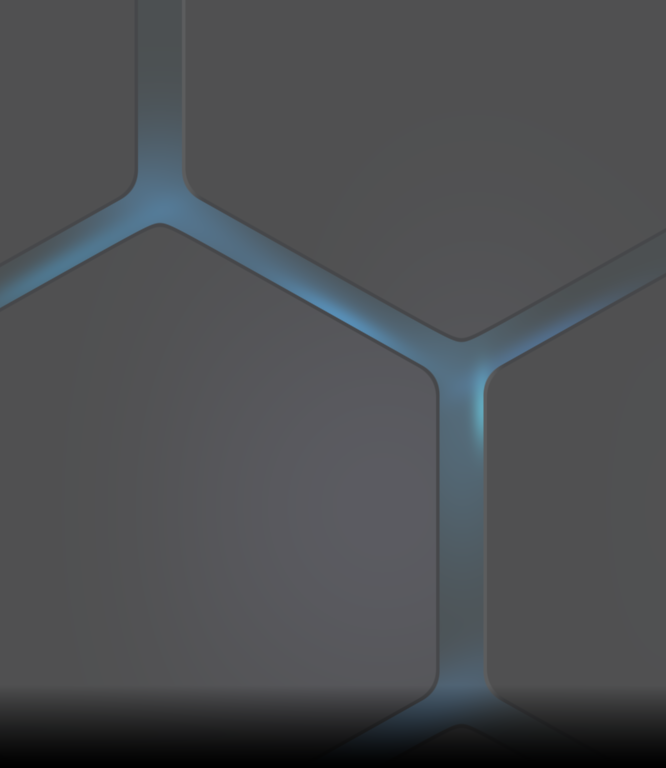
This background is drawn by a Shadertoy shader. Its source:

```glsl
const vec2 SPACING = vec2(0.7878, 1.3046);
const vec2 SLANT = vec2(0.489, 0.8725);

float smoothMax(float a, float b, float k) {
    float h = max(k - abs(a - b), 0.0) / k;
    return max(a, b) + h * h * k * 0.25;
}

// Signed distance to an upright hexagon with softened corners
float hexDistance(vec2 p, float sideReach, float slantReach, float softness) {
    vec2 q = abs(p);
    float roundedX = sqrt(q.x * q.x + softness * softness * 0.25);
    float slanted = dot(vec2(roundedX, q.y), SLANT) - slantReach;
    return smoothMax(q.x - sideReach, slanted, softness);
}

// Offset from the nearest centre of a rectangular lattice
vec2 latticeOffset(vec2 p, vec2 origin, vec2 spacing) {
    vec2 q = p - origin;
    return q - spacing * floor(q / spacing + 0.5);
}

// Gaussian light stretched along a direction
float streak(vec2 p, vec2 centre, vec2 along, vec2 size) {
    vec2 q = p - centre;
    q = vec2(dot(q, along), dot(q, vec2(-along.y, along.x))) / size;
    return exp(-dot(q, q));
}

vec3 channelColor(vec2 p) {
    vec2 falling = vec2(SLANT.y, -SLANT.x);
    vec2 rising = vec2(SLANT.y, SLANT.x);
    vec2 upright = vec2(0.0, 1.0);
    vec3 color = vec3(0.298, 0.314, 0.320);

    // Wide haze
    color += vec3(0.025, 0.11, 0.18) * streak(p, vec2(0.208, 0.735), upright, vec2(0.10, 0.12));
    color += vec3(0.02, 0.09, 0.15) * streak(p, vec2(0.39, 0.628), falling, vec2(0.20, 0.035));
    color += vec3(0.03, 0.10, 0.15) * streak(p, vec2(0.604, 0.455), upright, vec2(0.20, 0.09));
    color += vec3(0.02, 0.10, 0.18) * streak(p, vec2(0.521, 0.05), rising, vec2(0.18, 0.05));

    // Bright light along the edges
    color += vec3(0.03, 0.17, 0.27) * streak(p, vec2(0.449, 0.582), falling, vec2(0.095, 0.016));
    color += vec3(0.06, 0.25, 0.27) * streak(p, vec2(0.631, 0.466), upright, vec2(0.045, 0.013));
    color += vec3(0.01, 0.14, 0.22) * streak(p, vec2(0.065, 0.643), rising, vec2(0.13, 0.019));
    color += vec3(0.02, 0.10, 0.20) * streak(p, vec2(0.716, 0.557), rising, vec2(0.11, 0.018));
    return color;
}

vec3 faceColor(vec2 p, vec2 local) {
    float sheen = streak(p, vec2(0.50, 0.34), vec2(0.0, 1.0), vec2(0.32, 0.30));
    sheen *= smoothstep(-0.30, 0.10, local.x);
    return vec3(0.312, 0.313, 0.316) + vec3(0.045, 0.045, 0.065) * sheen;
}

void mainImage(out vec4 fragColor, in vec2 fragCoord) {
    vec2 p = fragCoord / iResolution.xy * vec2(0.87, 1.0);
    float pixel = 1.0 / iResolution.y;

    // Two interleaved lattices form the honeycomb
    float d = 1e3;
    vec2 local = vec2(0.0);
    for (int i = 0; i < 2; i++) {
        vec2 origin = vec2(0.209, 0.306) + 0.5 * SPACING * float(i);
        vec2 offset = latticeOffset(p, origin, SPACING);
        float cellDistance = hexDistance(offset, 0.3652, 0.3579, 0.0234);
        if (cellDistance < d) {
            d = cellDistance;
            local = offset;
        }
    }

    // Face, bevelled rim and lit channel
    vec3 face = faceColor(p, local);
    float litSide = smoothstep(0.335, 0.36, -local.x);
    vec3 rim = mix(vec3(0.275, 0.28, 0.29), vec3(0.36, 0.365, 0.37), litSide);
    vec3 color = mix(face, rim, smoothstep(-pixel, pixel, d + 0.0045));
    color = mix(color, channelColor(p), smoothstep(-pixel, pixel, d));

    // Fade to black at the foot
    color *= pow(clamp(p.y / 0.108, 0.0, 1.0), 1.3);
    fragColor = vec4(color, 1.0);
}
```
